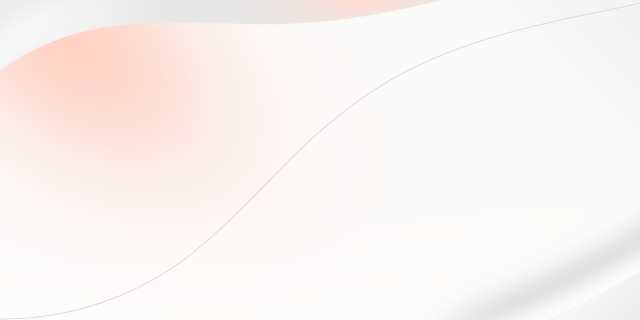
Give the GLSL for this background, as a Shadertoy shader.

```glsl
const vec3 PAPER      = vec3(0.985, 0.982, 0.980);
const vec3 PEACH      = vec3(1.000, 0.825, 0.770);
const vec3 TOP_PEACH  = vec3(1.000, 0.875, 0.835);
const vec3 RIBBON     = vec3(0.908, 0.906, 0.905);
const vec3 RIBBON_LIT = vec3(0.972, 0.972, 0.971);
const vec3 FOLD_SHADE = vec3(0.885);
const vec3 LINE_COLOR = vec3(0.850, 0.840, 0.845);

const vec2  GLOW_CENTER = vec2(0.22, 0.86);
const vec2  GLOW_AXIS   = vec2(0.80, -0.60);
const vec2  GLOW_SIZE   = vec2(0.52, 0.31);
const vec2  TOP_GLOW_CENTER = vec2(1.13, 1.01);
const vec2  TOP_GLOW_SIZE   = vec2(0.21, 0.085);
const float LINE_WIDTH = 0.0026;
const float FOLD_EDGE  = -0.097;

float gauss(vec2 q) { return exp(-dot(q, q)); }

// Cubic between two knots, each given as (x, height, slope)
float hermite(vec3 a, vec3 b, float x) {
    float span = b.x - a.x;
    float t = (x - a.x) / span;
    float s = 1.0 - t;
    return s * s * ((1.0 + 2.0 * t) * a.y + t * span * a.z)
         + t * t * ((1.0 + 2.0 * s) * b.y - s * span * b.z);
}

float ribbonHeight(float x) {
    vec3 rise = vec3(0.42, 0.925, 0.07);
    vec3 dip  = vec3(0.86, 0.9245, 0.01);
    if (x < rise.x) return hermite(vec3(0.0, 0.779, 0.72), rise, x);
    if (x < dip.x)  return hermite(rise, dip, x);
    vec3 exitKnot = vec3(1.38, 1.0, 0.25);
    return x < exitKnot.x ? hermite(dip, exitKnot, x)
                          : exitKnot.y + exitKnot.z * (x - exitKnot.x);
}

float lineHeight(float x) {
    vec3 low  = vec3(0.52, 0.151, 0.62);
    vec3 mid  = vec3(0.91, 0.505, 1.00);
    vec3 high = vec3(1.30, 0.792, 0.48);
    if (x < low.x)  return hermite(vec3(0.0, 0.003, 0.0), low, x);
    if (x < mid.x)  return hermite(low, mid, x);
    if (x < high.x) return hermite(mid, high, x);
    return hermite(high, vec3(2.0, 0.99, 0.22), x);
}

float foldHeight(float x) {
    float u = x - 1.8;
    return 0.14 + 0.5 * u + 0.25 * u * u;
}

// Paper with the tilted peach glow and a shaded upper right corner
vec3 backdrop(vec2 p) {
    vec2 q = p - GLOW_CENTER;
    vec2 tilted = vec2(dot(q, GLOW_AXIS), dot(q, vec2(-GLOW_AXIS.y, GLOW_AXIS.x)));
    vec3 color = mix(PAPER, PEACH, gauss(tilted / GLOW_SIZE));
    color += 0.008 * smoothstep(0.4, 0.0, p.y);
    return color - 0.032 * smoothstep(2.25, 3.05, p.x + p.y);
}

// Soft fold with a crisp lower edge
vec3 addFold(vec3 color, vec2 p, float pixel) {
    float d = p.y - foldHeight(p.x);
    float spread = d > 0.0 ? 0.068 : 0.052;
    float fade = smoothstep(1.25, 1.60, p.x);
    vec3 fold = mix(color, FOLD_SHADE, fade * exp(-d * d / (spread * spread)));
    vec3 under = vec3(mix(0.965, 0.925, smoothstep(1.75, 2.0, p.x - p.y)));
    return mix(under, fold, smoothstep(-pixel, pixel, d - FOLD_EDGE));
}

// Grey ribbon along the top, lit at the left and warmed at the right
vec3 addRibbon(vec3 color, vec2 p, float pixel) {
    float d = p.y - ribbonHeight(p.x);
    vec3 ribbon = mix(RIBBON_LIT, RIBBON, smoothstep(0.05, 0.60, p.x));
    float streak = (d - 0.18) / 0.065;
    float lip = exp(-max(d, 0.0) / 0.025) * smoothstep(0.4, 0.0, p.x);
    ribbon -= 0.045 * exp(-streak * streak) + 0.025 * lip;
    vec2 warm = (p - TOP_GLOW_CENTER) / TOP_GLOW_SIZE;
    ribbon = mix(ribbon, TOP_PEACH, gauss(warm));
    return mix(color, ribbon, smoothstep(-pixel, pixel, d));
}

// Hairline, its coverage kept constant when thinner than a pixel
vec3 addLine(vec3 color, vec2 p, float pixel) {
    float slope = (lineHeight(p.x + 0.002) - lineHeight(p.x - 0.002)) / 0.004;
    float d = abs(p.y - lineHeight(p.x)) / sqrt(1.0 + slope * slope);
    float cover = clamp((0.5 * (LINE_WIDTH + pixel) - d) / pixel, 0.0, 1.0);
    return mix(color, LINE_COLOR, min(cover, LINE_WIDTH / pixel));
}

void mainImage(out vec4 fragColor, in vec2 fragCoord) {
    vec2 p = fragCoord / iResolution.xy * vec2(2.0, 1.0);
    float pixel = 1.0 / iResolution.y;

    vec3 color = backdrop(p);
    color = addFold(color, p, pixel);
    color = addLine(color, p, pixel);
    color = addRibbon(color, p, pixel);
    fragColor = vec4(clamp(color, 0.0, 1.0), 1.0);
}
```
